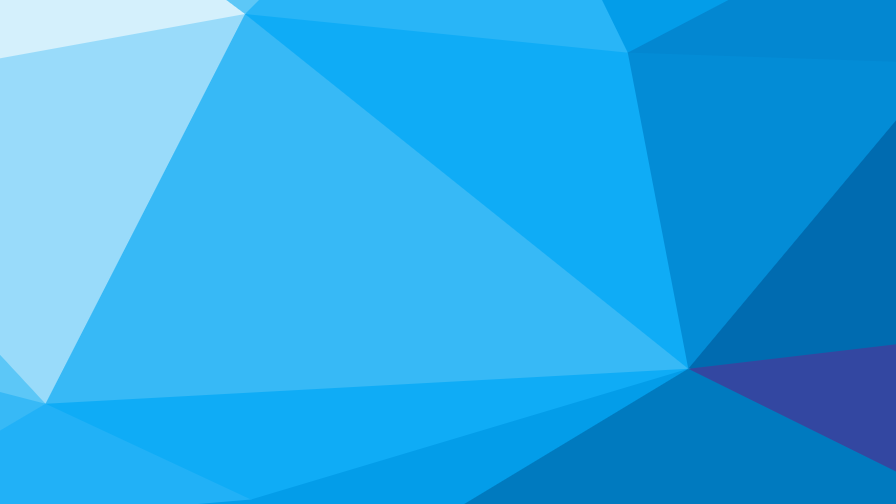
This background is drawn by a Shadertoy shader. Its source:

```glsl
// Low-poly backdrop: flat blue facets fanning out from five shared hubs.
// Each facet is a triangle with smooth edge coverage; the colours are
// averaged by coverage so neighbouring facets meet without seams.

// Layout space, origin at the lower left
const vec2 CANVAS = vec2(16.0, 9.0);

// Hubs inside the canvas
const vec2 HUB_TOP    = vec2(4.375, 8.75);
const vec2 HUB_UPPER  = vec2(11.21, 8.06);
const vec2 HUB_RIGHT  = vec2(12.29, 2.415);
const vec2 HUB_LEFT   = vec2(0.8125, 1.79);
const vec2 HUB_BOTTOM = vec2(4.48, 0.08);

// Outer vertices beyond the canvas, clockwise from the upper left
const vec2 OUT_NW     = vec2(-4.375, 7.167);
const vec2 OUT_N_WEST = vec2(1.04, 11.25);
const vec2 OUT_N      = vec2(8.74, 13.11);
const vec2 OUT_NE     = vec2(18.375, 11.81);
const vec2 OUT_E_HIGH = vec2(16.85, 7.867);
const vec2 OUT_E      = vec2(16.92, 2.96);
const vec2 OUT_E_LOW  = vec2(16.92, 0.125);
const vec2 OUT_S      = vec2(0.29, -4.83);
const vec2 OUT_SW     = vec2(-0.42, -0.333);
const vec2 OUT_W_LOW  = vec2(-0.8125, 0.833);
const vec2 OUT_W      = vec2(-0.8125, 2.21);
const vec2 OUT_W_HIGH = vec2(-0.8125, 3.54);

// Palette, pale to deep
const vec3 ICE      = vec3(0.83, 0.94, 0.99);
const vec3 PALE     = vec3(0.60, 0.86, 0.98);
const vec3 POWDER   = vec3(0.36, 0.78, 0.97);
const vec3 SKY      = vec3(0.215, 0.725, 0.965);
const vec3 CLEAR    = vec3(0.16, 0.71, 0.97);
const vec3 BRIGHT   = vec3(0.13, 0.695, 0.97);
const vec3 AZURE    = vec3(0.06, 0.675, 0.965);
const vec3 CERULEAN = vec3(0.01, 0.615, 0.915);
const vec3 OCEAN    = vec3(0.01, 0.55, 0.84);
const vec3 STEEL    = vec3(0.01, 0.53, 0.82);
const vec3 DEEP     = vec3(0.00, 0.48, 0.75);
const vec3 NAVY     = vec3(0.00, 0.42, 0.69);
const vec3 INDIGO   = vec3(0.20, 0.28, 0.63);

float cross2(vec2 a, vec2 b) { return a.x * b.y - a.y * b.x; }

// Signed distance to the line a-b, positive on its left
float edgeDistance(vec2 p, vec2 a, vec2 b) {
    return cross2(normalize(b - a), p - a);
}

// Adds one facet: rgb holds weighted colour, a holds total coverage
void facet(inout vec4 sum, vec2 p, float pixel, vec2 a, vec2 b, vec2 c, vec3 colour) {
    float winding = sign(cross2(b - a, c - a));
    float inside = min(winding * edgeDistance(p, a, b),
                   min(winding * edgeDistance(p, b, c),
                       winding * edgeDistance(p, c, a)));
    sum += vec4(colour, 1.0) * clamp(inside / pixel + 0.5, 0.0, 1.0);
}

void mainImage(out vec4 fragColor, in vec2 fragCoord) {
    vec2 p = fragCoord / iResolution.xy * CANVAS;
    float px = CANVAS.y / iResolution.y;
    vec4 sum = vec4(0.0);

    // Central facets
    facet(sum, p, px, HUB_TOP, HUB_LEFT, HUB_RIGHT, SKY);
    facet(sum, p, px, HUB_TOP, HUB_RIGHT, HUB_UPPER, AZURE);
    facet(sum, p, px, HUB_LEFT, HUB_BOTTOM, HUB_RIGHT, AZURE);

    // Top rim
    facet(sum, p, px, HUB_TOP, OUT_NW, OUT_N_WEST, ICE);
    facet(sum, p, px, HUB_TOP, OUT_N_WEST, OUT_N, POWDER);
    facet(sum, p, px, HUB_TOP, OUT_N, HUB_UPPER, CLEAR);
    facet(sum, p, px, HUB_UPPER, OUT_N, OUT_NE, CERULEAN);
    facet(sum, p, px, HUB_UPPER, OUT_NE, OUT_E_HIGH, STEEL);

    // Right fan
    facet(sum, p, px, HUB_RIGHT, HUB_UPPER, OUT_E_HIGH, OCEAN);
    facet(sum, p, px, HUB_RIGHT, OUT_E_HIGH, OUT_E, NAVY);
    facet(sum, p, px, HUB_RIGHT, OUT_E, OUT_E_LOW, INDIGO);
    facet(sum, p, px, HUB_RIGHT, OUT_E_LOW, OUT_S, DEEP);

    // Bottom rim
    facet(sum, p, px, HUB_RIGHT, OUT_S, HUB_BOTTOM, CERULEAN);
    facet(sum, p, px, HUB_BOTTOM, OUT_S, OUT_SW, CERULEAN);
    facet(sum, p, px, HUB_LEFT, HUB_BOTTOM, OUT_SW, BRIGHT);

    // Left fan
    facet(sum, p, px, HUB_LEFT, OUT_SW, OUT_W_LOW, BRIGHT);
    facet(sum, p, px, HUB_LEFT, OUT_W_LOW, OUT_W, SKY);
    facet(sum, p, px, HUB_LEFT, OUT_W, OUT_W_HIGH, POWDER);
    facet(sum, p, px, HUB_LEFT, OUT_W_HIGH, HUB_TOP, PALE);
    facet(sum, p, px, HUB_TOP, OUT_W_HIGH, OUT_NW, PALE);

    fragColor = vec4(sum.rgb / max(sum.a, 0.0001), 1.0);
}
```
